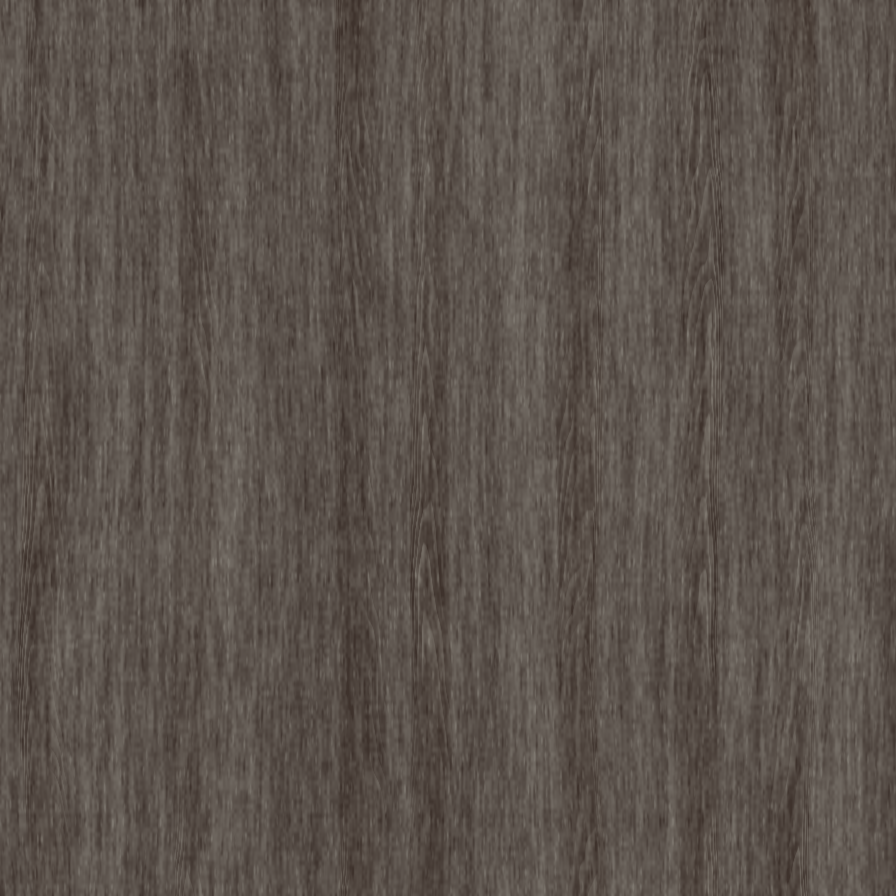
A WebGL 2 fragment shader for this texture:

```glsl
#version 300 es
precision highp float;
// Dark grey-brown wood veneer: straight vertical grain with darker arched heart strips.

uniform vec2 u_resolution;
out vec4 fragColor;

const vec3 DARK_WOOD = vec3(0.31, 0.272, 0.248);
const vec3 PALE_WOOD = vec3(0.41, 0.38, 0.352);
const float STRIP_COUNT = 7.0;

float hash(vec2 cell) {
    vec3 q = fract(cell.xyx * vec3(0.1031, 0.1030, 0.0973));
    q += dot(q, q.yzx + 33.33);
    return fract((q.x + q.y) * q.z);
}

// Smooth value noise centred on zero.
float grainNoise(vec2 p) {
    vec2 cell = floor(p);
    vec2 f = fract(p);
    f = f * f * (3.0 - 2.0 * f);
    float low = mix(hash(cell), hash(cell + vec2(1, 0)), f.x);
    float high = mix(hash(cell + vec2(0, 1)), hash(cell + vec2(1, 1)), f.x);
    return mix(low, high, f.y) - 0.5;
}

// Layered sines that bend the fibres gently sideways.
float fibreBend(vec2 p, float amount) {
    return amount * (sin(p.y * 5.0 + p.x * 9.0) + 0.5 * sin(p.y * 13.0 - p.x * 21.0));
}

// Cellular flecks: one slim upright pore in some of the cells.
float poreFlecks(vec2 p, vec2 density, float share) {
    vec2 q = p * density;
    vec2 cell = floor(q);
    vec2 centre = 0.5 + 0.3 * (vec2(hash(cell + 3.7), hash(cell + 8.1)) - 0.5);
    float dist = length((fract(q) - centre) * vec2(1.1, 1.0));
    return smoothstep(0.42, 0.12, dist) * step(hash(cell + 15.3), share);
}

// Thin pale growth lines on a repeating phase, faded where too dense to resolve.
float growthLines(float phase) {
    float f = fract(phase);
    float line = smoothstep(0.4, 0.82, f) * smoothstep(1.0, 0.88, f);
    return mix(line, 0.28, smoothstep(0.4, 0.95, fwidth(phase)));
}

// One heart strip: x holds its darkness, y its pale arched lines.
vec2 heartStrip(vec2 p, float id) {
    float shape = hash(vec2(id, 2.0));
    float centre = (id + 0.5 + 0.5 * (hash(vec2(id, 5.0)) - 0.5)) / STRIP_COUNT;
    float offset = p.x - centre + 0.014 * grainNoise(vec2(id * 7.3, p.y * 4.0));

    // One flank is steep and the other spreads out.
    float side = hash(vec2(id, 9.0)) < 0.5 ? -1.0 : 1.0;
    bool steep = offset * side < 0.0;
    float halfWidth = steep ? mix(0.008, 0.022, shape) : mix(0.062, 0.034, shape);
    float across = offset / halfWidth;

    float fading = clamp(0.8 + 0.9 * grainNoise(vec2(id * 3.1 + 40.0, p.y * 3.0)), 0.0, 1.1);
    float mask = smoothstep(1.0, steep ? 0.7 : 0.35, abs(across)) * fading;

    // Ragged, tall arches of uneven spacing.
    float warp = 1.3 * grainNoise(p * vec2(60.0, 11.0)) + 0.5 * grainNoise(p * vec2(130.0, 34.0))
               + 2.2 * grainNoise(vec2(id, p.y * 4.0));
    float arch = p.y + mix(0.42, 0.3, shape) * pow(abs(across), 1.5);
    float lines = growthLines(14.0 * arch + warp + id * 0.37);
    float presence = smoothstep(-0.25, 0.2, grainNoise(p * vec2(40.0, 6.0) + id));
    return vec2(mask, mask * lines * presence);
}

void main() {
    vec2 uv = gl_FragCoord.xy / u_resolution;
    vec2 p = uv + vec2(fibreBend(uv, 0.0025), 0.0);

    // Strongest of the neighbouring heart strips.
    vec2 heart = vec2(0.0);
    float column = floor(p.x * STRIP_COUNT);
    for (int i = -1; i <= 1; i++) {
        heart = max(heart, heartStrip(p, column + float(i)));
    }

    // Broad tonal bands, then streaks, then fine fibres.
    float bands = 0.38 * grainNoise(p * vec2(13.0, 0.7) + 4.0)
                + 0.36 * grainNoise(p * vec2(38.0, 1.2) + 19.0);
    float streaks = 0.45 * grainNoise(p * vec2(105.0, 4.0))
                  + 0.7 * grainNoise(p * vec2(230.0, 11.0) + 31.0);
    float fibres = 0.85 * grainNoise(p * vec2(370.0, 48.0) + 57.0)
                 + 0.62 * grainNoise(p * vec2(340.0, 190.0) + 83.0);

    float tone = 0.6 + bands + streaks + fibres;
    tone += 0.85 * heart.y - 0.58 * heart.x;
    tone += 0.5 * poreFlecks(p, vec2(240.0, 55.0), 0.2);
    tone -= 0.42 * poreFlecks(p + 0.37, vec2(220.0, 34.0), 0.2);

    // Warmer brown drifts through the darker wood.
    vec3 colour = mix(DARK_WOOD, PALE_WOOD, clamp(tone, -0.7, 1.8));
    float warmth = heart.x * (0.5 + grainNoise(p * vec2(20.0, 4.0) + 71.0));
    colour += warmth * vec3(0.004, 0.0, -0.004);
    fragColor = vec4(colour, 1.0);
}
```
